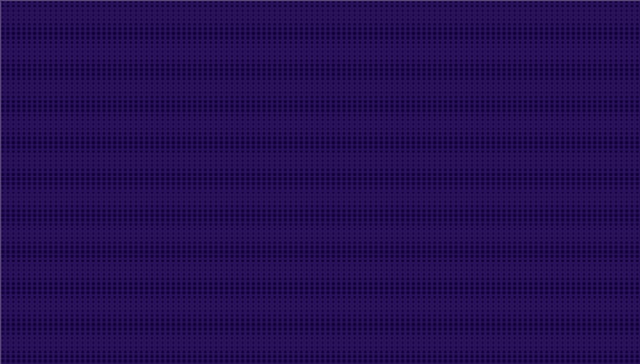
Write a Shadertoy shader that draws this pattern.

```glsl
// Halftone dot grid on violet: dot size swells and shrinks in horizontal bands.
#define COLUMNS 120.0
#define ROWS 80.0
#define ROWS_PER_BAND 8.0
#define ROW_OFFSET 0.33
#define RADIUS_MIN 0.0022
#define RADIUS_MAX 0.0050
#define EDGE_WIDTH 0.0034
#define GROUND vec3(0.16, 0.07, 0.35)
#define DOT_COLOR vec3(0.07, 0.00, 0.24)
#define EDGE_COLOR vec3(0.35, 0.28, 0.49)

const float TAU = 6.2831853;

// Antialiased fill of a signed distance, one pixel wide.
float fillShape(float dist, float pixel) {
    return clamp(0.5 - dist / pixel, 0.0, 1.0);
}

// Dot radius for a row, largest at the middle of each band.
float dotRadius(float row) {
    float wave = 0.5 + 0.5 * cos(TAU * (row + 1.0) / ROWS_PER_BAND);
    return mix(RADIUS_MIN, RADIUS_MAX, wave);
}

// Signed distance to the nearest dot; p is measured from the upper left.
float dotGrid(vec2 p, float aspect) {
    vec2 cellSize = vec2(aspect / COLUMNS, 1.0 / ROWS);
    vec2 grid = p / cellSize + vec2(0.0, 0.5 - ROW_OFFSET);
    vec2 local = (fract(grid) - 0.5) * cellSize;
    return length(local) - dotRadius(floor(grid.y));
}

void mainImage(out vec4 fragColor, in vec2 fragCoord) {
    // Canvas height is one unit.
    float pixel = 1.0 / iResolution.y;
    float aspect = iResolution.x * pixel;
    vec2 p = vec2(fragCoord.x, iResolution.y - fragCoord.y) * pixel;

    vec3 color = mix(GROUND, DOT_COLOR, fillShape(dotGrid(p, aspect), pixel));

    // Thin pale line along the left and top borders.
    float edge = min(p.x, p.y) - EDGE_WIDTH;
    color = mix(color, EDGE_COLOR, fillShape(edge, pixel));

    fragColor = vec4(color, 1.0);
}
```
